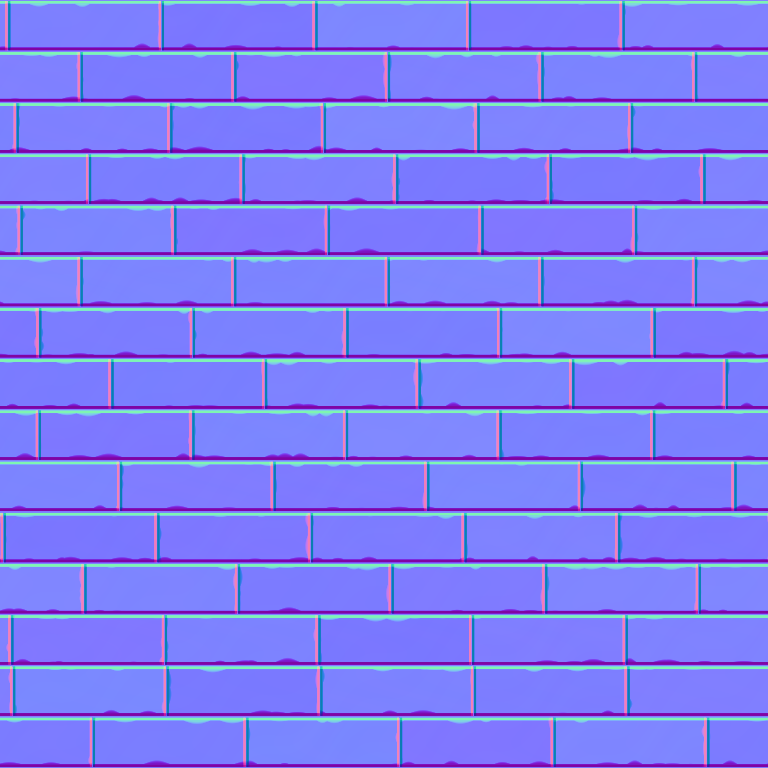
Write a three.js fragment shader that draws this texture map.

```glsl
// Tangent-space normal map of a long-brick wall, 5 bricks across and 15 rows up.
// Each brick gets four bevelled sides widened by cellular chips, plus a slight
// random tilt; the summed slopes are normalised and encoded as a colour.
varying vec2 vUv;

const vec2 BRICKS = vec2(5.0, 15.0);
const vec2 SIZE = vec2(3.0, 1.0);          // brick size in row heights
const vec2 HALF_GAP = vec2(0.009, 0.020);  // half the joint width
const float SOFT = 0.012;                  // edge smoothing

vec3 hash3(vec3 p) {
  p = fract(p * vec3(0.1031, 0.1030, 0.0973));
  p += dot(p, p.yxz + 33.33);
  return fract((p.xxy + p.yxx) * p.zyx);
}

vec4 oneHot(float i) {
  return 1.0 - step(0.5, abs(vec4(0.0, 1.0, 2.0, 3.0) - i));
}

// Sideways shift of each row, from the bottom up, in brick lengths
float rowShift(float row) {
  mat4 shifts = mat4(
    0.602, 0.083, 0.071, 0.547,
    0.022, 0.779, 0.250, 0.723,
    0.253, 0.522, 0.132, 0.577,
    0.106, 0.523, 0.051, 0.0);
  return dot(shifts * oneHot(floor(row / 4.0)), oneHot(mod(row, 4.0)));
}

// Cellular chips along one side: depth of the worn edge at position s
float chipDepth(float s, float cellSize, vec2 brick, float side) {
  float t = s / cellSize;
  float depth = 0.0;
  for (int k = -1; k <= 1; k++) {
    float cell = floor(t) + float(k);
    vec3 h = hash3(vec3(brick * 7.0 + 3.0, cell + 10.0 + side * 40.0));
    float d = (t - cell - h.x) / mix(0.35, 0.85, h.y);
    float bump = max(0.0, 1.0 - d * d);
    depth = max(depth, h.z * h.z * h.z * bump * bump);
  }
  return depth;
}

// Slope at distance d inside a side: steep bevel, then a shallower chip
float sideSlope(float d, float bevel, float chip, float steepness) {
  float edge = 1.0 - smoothstep(bevel - SOFT, bevel + SOFT, d);
  float worn = clamp((bevel + chip - d) / (SOFT + 0.6 * chip), 0.0, 1.0);
  worn *= smoothstep(0.0, 0.025, chip);
  return max(edge * steepness, worn * 0.42 * steepness);
}

// Faint unevenness of the faces, whole waves so that it wraps
vec2 faceWaves(vec2 uv) {
  vec2 a = 6.2831853 * uv;
  float u = sin(a.x * 9.0 + a.y * 14.0 + 2.0 * sin(a.y * 11.0));
  float v = sin(a.x * 13.0 - a.y * 17.0 + 2.0 * sin(a.x * 7.0));
  return 0.006 * vec2(u, v);
}

void main() {
  // Brick cell and position inside it
  vec2 grid = vUv * BRICKS;
  float row = mod(floor(grid.y), BRICKS.y);
  grid.x -= rowShift(row);
  vec2 brick = vec2(mod(floor(grid.x), BRICKS.x), row);
  vec2 p = fract(grid) * SIZE;

  // Distances to the lower-left and upper-right sides
  vec2 low = p - HALF_GAP;
  vec2 high = SIZE - p - HALF_GAP;

  // Worn bevels
  float left = sideSlope(low.x, 0.040, 0.065 * chipDepth(p.y, 0.34, brick, 0.0), 2.4);
  float right = sideSlope(high.x, 0.042, 0.065 * chipDepth(p.y, 0.34, brick, 1.0), 2.2);
  float bottom = sideSlope(low.y, 0.048, 0.095 * chipDepth(p.x, 0.42, brick, 2.0), 3.6);
  float top = sideSlope(high.y, 0.046, 0.085 * chipDepth(p.x, 0.42, brick, 3.0), 2.4);
  vec2 slope = vec2(right - left, top - bottom);

  // Tilt of each brick
  vec3 h = hash3(vec3(brick + 5.0, 91.0));
  slope += (h.xy - 0.5) * vec2(0.06, 0.15) - vec2(0.02, 0.0) + faceWaves(vUv);

  // Flat joints
  vec2 inside = smoothstep(-SOFT, SOFT, min(low, high));
  slope *= inside.x * inside.y;

  vec3 normal = normalize(vec3(slope, 1.0));
  gl_FragColor = vec4(normal * 0.5 + 0.5, 1.0);
}
```
